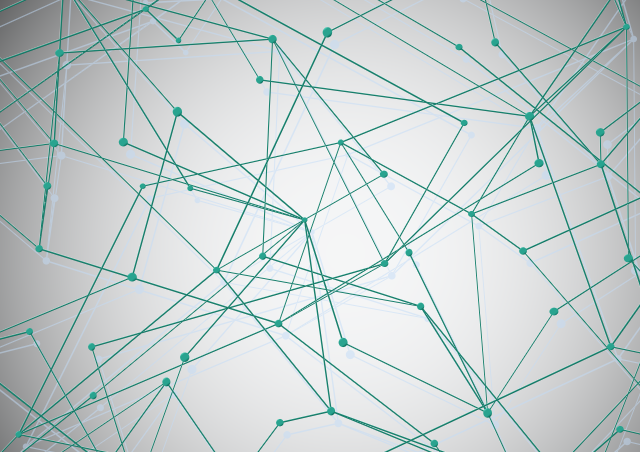
This background is drawn by a WebGL 2 fragment shader. Its source:

```glsl
#version 300 es
precision highp float;

uniform vec2 u_resolution;
out vec4 fragColor;

// Lengths are in canvas heights
const vec2 CELL = vec2(0.177, 0.167);
const float JITTER = 0.9;
const int MARGIN = 1;
const int LINKS = 2;
const vec2 LINK_SPAN = vec2(6.0, 7.0);         // in cells
const vec2 LINE_HALF_WIDTH = vec2(0.0010, 0.0018);
const vec2 NODE_RADIUS = vec2(0.0060, 0.0105);
const vec2 SHADOW_OFFSET = vec2(0.016, -0.027);
const float SHADOW_ALPHA = 0.5;
const vec2 LIGHT_DIR = vec2(-0.6, 0.8);
const float RIM_WIDTH = 0.0022;
const float RIM_ALPHA = 0.4;

const vec2 GLOW_CENTRE = vec2(0.54, 0.44);     // fraction of the canvas
const float GLOW_LEVEL = 0.96;
const float GLOW_FALL = 0.66;
const float GLOW_POWER = 2.5;

const vec3 SHADOW_BLUE = vec3(0.76, 0.86, 0.97);
const vec3 TEAL_DARK = vec3(0.03, 0.41, 0.34);
const vec3 TEAL_LIGHT = vec3(0.17, 0.60, 0.52);
const vec3 NODE_TEAL = vec3(0.16, 0.64, 0.56);
const float FAR = 10.0;

// Three values in 0..1 per cell
vec3 hash3(vec2 cell) {
    vec3 v = fract(cell.xyx * vec3(0.1031, 0.1030, 0.0973) + 0.37);
    v += dot(v, v.yxz + 33.33);
    return fract((v.xxy + v.yzz) * v.zyx);
}

vec2 nodePosition(vec2 cell, vec2 random) {
    return (cell + 0.5 + (random - 0.5) * JITTER) * CELL;
}

// Vector from the nearest point of a segment; p is relative to its start
vec2 fromSegment(vec2 p, vec2 span, float inverseSquare) {
    return p - span * clamp(dot(p, span) * inverseSquare, 0.0, 1.0);
}

// Line distance, line lit side, node distance, node lit side
vec4 network(vec2 p, float aspect, out float shadowDistance) {
    vec4 web = vec4(FAR, 0.0, FAR, 0.0);
    shadowDistance = FAR;
    ivec2 last = ivec2(ceil(vec2(aspect, 1.0) / CELL)) + MARGIN;
    for (int y = -MARGIN; y < last.y; y++) {
        for (int x = -MARGIN; x < last.x; x++) {
            vec2 cell = vec2(x, y);
            vec3 random = hash3(cell);
            vec2 q = p - nodePosition(cell, random.xy);
            vec2 shadowQ = q - SHADOW_OFFSET;

            // Slightly oval node and its shadow
            float radius = mix(NODE_RADIUS.x, NODE_RADIUS.y, random.z);
            float d = length(q * vec2(1.0, 0.9 + 0.25 * random.x)) - radius;
            if (d < web.z) web.zw = vec2(d, dot(q, LIGHT_DIR) / radius);
            shadowDistance = min(shadowDistance, length(shadowQ) - radius);

            // Links end on alternate cells, which become hubs
            for (int k = 0; k < LINKS; k++) {
                vec3 link = fract(random.zxy * 37.0 + random.yzx * 11.0 + float(k) * 0.43);
                vec2 goal = cell + floor(link.xy * LINK_SPAN) - 3.0;
                goal.x += mod(goal.x + goal.y, 2.0);
                vec2 span = nodePosition(goal, hash3(goal).xy) - p + q;
                float inverseSquare = 1.0 / max(dot(span, span), 1e-6);

                float halfWidth = mix(LINE_HALF_WIDTH.x, LINE_HALF_WIDTH.y, link.z);
                vec2 away = fromSegment(q, span, inverseSquare);
                d = length(away) - halfWidth;
                if (d < web.x) web.xy = vec2(d, dot(away, LIGHT_DIR) / halfWidth);

                away = fromSegment(shadowQ, span, inverseSquare);
                shadowDistance = min(shadowDistance, length(away) - halfWidth);
            }
        }
    }
    return web;
}

void main() {
    float pixel = 1.0 / u_resolution.y;
    float aspect = u_resolution.x * pixel;
    vec2 p = gl_FragCoord.xy * pixel;

    // Grey backdrop, bright in the middle
    float glowDistance = length(p - GLOW_CENTRE * vec2(aspect, 1.0));
    float grey = GLOW_LEVEL - GLOW_FALL * pow(glowDistance, GLOW_POWER);
    vec3 color = vec3(grey, grey + 0.003, grey + 0.006);

    // Pale offset shadow
    float shadowDistance;
    vec4 web = network(p, aspect, shadowDistance);
    float shade = clamp(0.5 - shadowDistance / pixel, 0.0, 1.0);
    color = mix(color, SHADOW_BLUE, shade * SHADOW_ALPHA);

    // Light rim, then bevelled lines and nodes
    float rim = 1.0 - smoothstep(0.0, RIM_WIDTH, web.x);
    color = mix(color, vec3(1.0), rim * RIM_ALPHA * step(0.0, web.y));
    vec3 lineColor = mix(TEAL_DARK, TEAL_LIGHT, smoothstep(-1.0, 1.0, web.y));
    color = mix(color, lineColor, clamp(0.5 - web.x / pixel, 0.0, 1.0));

    vec3 nodeColor = mix(TEAL_DARK, NODE_TEAL, smoothstep(-1.1, -0.4, web.w));
    nodeColor += 0.15 * smoothstep(0.6, 1.0, web.w);
    color = mix(color, nodeColor, clamp(0.5 - web.z / pixel, 0.0, 1.0));

    fragColor = vec4(color, 1.0);
}
```
